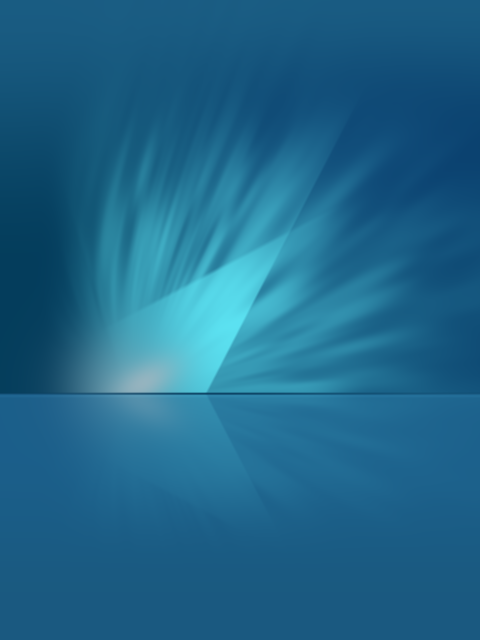
Give the GLSL for this background, as a Shadertoy shader.

```glsl
// A fan of cyan light rays rising from a warm glow on a dark blue horizon,
// mirrored faintly in a smooth floor. Rays are noise in twisted polar
// coordinates; straight soft edges cut out the bright wedge in the middle.

const float HORIZON = 0.385;
const vec2 RAY_ORIGIN = vec2(0.215, 0.375);
const vec2 WEDGE_TIP = vec2(0.453, 0.638);
const vec3 CYAN = vec3(0.36, 0.89, 0.95);
const vec3 WARM = vec3(0.70, 0.73, 0.76);

float hash(vec2 p) {
    return fract(sin(dot(p, vec2(127.1, 311.7))) * 43758.5);
}

float noise(vec2 p) {
    vec2 i = floor(p), f = fract(p);
    f = f * f * (3.0 - 2.0 * f);
    return mix(mix(hash(i), hash(i + vec2(1, 0)), f.x),
               mix(hash(i + vec2(0, 1)), hash(i + vec2(1, 1)), f.x), f.y);
}

float gauss(vec2 d, vec2 radius) {
    d /= radius;
    return exp(-dot(d, d));
}

// Signed distance to a line through a point; positive to the right of dir
float lineSide(vec2 p, vec2 point, vec2 dir) {
    vec2 d = p - point, n = normalize(dir);
    return d.x * n.y - d.y * n.x;
}

// Feathered streaks along the angle; the left ones lean to the right
float rays(vec2 p) {
    vec2 d = p - RAY_ORIGIN;
    float radius = length(d);
    float angle = atan(d.y, d.x);
    angle += 1.2 * radius * smoothstep(1.0, 1.7, angle);
    float broad = noise(vec2(angle * 6.0, radius * 5.0 + 2.7));
    float middle = noise(vec2(angle * 12.5 + 5.0, radius * 8.0));
    float fine = noise(vec2(angle * 25.0 + 9.0, radius * 11.0));
    float streaks = smoothstep(0.15, 0.85, 0.25 * broad + 0.53 * middle + 0.22 * fine);
    return mix(0.55, streaks, smoothstep(0.08, 0.28, radius));
}

vec3 sky(vec2 p) {
    vec3 top = vec3(0.10, 0.36, 0.51);
    vec3 deep = mix(vec3(0.015, 0.24, 0.36), vec3(0.035, 0.25, 0.42),
                    smoothstep(0.0, 0.5, p.x));
    float start = mix(0.58, 0.70, smoothstep(0.0, 0.4, p.x));
    vec3 color = mix(deep, top, smoothstep(start, 1.0, p.y));
    float shade = gauss(p - vec2(0.59, 0.75), vec2(0.25, 0.14));
    return mix(color, vec3(0.02, 0.21, 0.41), 0.75 * shade);
}

// Adds the fan, the wedge and the warm glow to a base colour
vec3 addLight(vec3 base, vec2 p, float strength) {
    float beamSide = lineSide(p, WEDGE_TIP, vec2(0.243, 0.469));
    float roofSide = lineSide(p, WEDGE_TIP, vec2(0.329, 0.172));
    float leftOfBeam = 1.0 - smoothstep(-0.0025, 0.0025, beamSide);
    float belowRoof = smoothstep(-0.004, 0.004, roofSide);

    // Broad fan, wider toward the right and cut off at the top
    vec2 d = p - vec2(0.30, 0.50);
    float fan = 0.62 * gauss(d, vec2(d.x > 0.0 ? 0.36 : 0.27, 0.31));
    fan *= smoothstep(0.06, 0.21, p.x) * (1.0 - 0.8 * smoothstep(0.70, 0.94, p.y));
    float inside = leftOfBeam * belowRoof;
    fan *= mix(0.95, mix(0.52, 1.33, rays(p)), 1.0 - 0.65 * inside);

    // Bright wedge between both edges, with soft rims past the tip
    float wedge = inside * smoothstep(0.12, 0.38, p.x);
    wedge *= 0.18 + 0.22 * gauss(p - vec2(0.345, 0.46), vec2(0.14, 0.16));
    float beamRim = leftOfBeam * (1.0 - belowRoof) * exp(beamSide / 0.05)
                  * (1.0 - smoothstep(0.66, 0.88, p.y));
    float roofRim = belowRoof * (1.0 - leftOfBeam) * exp(-roofSide / 0.04)
                  * (1.0 - smoothstep(0.45, 0.56, p.x));

    // Faint third edge leaning out to the left
    float leftSide = lineSide(p, vec2(0.104, 0.694), vec2(-0.060, 0.195));
    float leftRim = smoothstep(-0.005, 0.005, leftSide) * exp(-max(leftSide, 0.0) / 0.05)
                  * gauss(vec2(p.y - 0.56, 0.0), vec2(0.10, 1.0));

    float light = fan + wedge + 0.14 * beamRim + 0.09 * roofRim + 0.05 * leftRim;
    vec3 color = mix(base, CYAN, strength * clamp(light, 0.0, 1.0));

    float halo = 0.38 * gauss(p - vec2(0.18, 0.39), vec2(0.085, 0.085));
    vec2 q = p - vec2(0.232, 0.405);
    float core = 0.48 * gauss(vec2(q.x + q.y, q.y - 0.7 * q.x), vec2(0.08, 0.036));
    return mix(color, WARM, strength * min(halo + core, 0.85));
}

vec3 floorColor(vec2 p) {
    float depth = HORIZON - p.y;
    vec3 base = mix(vec3(0.10, 0.35, 0.50), vec3(0.105, 0.37, 0.54),
                    smoothstep(0.04, 0.30, p.y));
    float fade = 0.44 * exp(-depth / 0.16) * (1.0 - smoothstep(0.12, 0.28, depth));
    return addLight(base, vec2(p.x, HORIZON + depth), fade);
}

void mainImage(out vec4 fragColor, in vec2 fragCoord) {
    vec2 p = fragCoord / iResolution.xy * vec2(0.75, 1.0);
    float pixel = 1.0 / iResolution.y;
    float offset = p.y - HORIZON;

    // Sky above, mirrored light below
    vec3 above = addLight(sky(p), p, 1.0);
    vec3 color = mix(floorColor(p), above, smoothstep(-pixel, pixel, offset));

    // Thin dark seam with a faint highlight under it
    float seam = 1.0 - smoothstep(0.0006, 0.0008 + 1.1 * pixel, abs(offset));
    float reach = gauss(vec2(p.x - 0.34, 0.0), vec2(0.26, 1.0));
    color = mix(color, vec3(0.03, 0.23, 0.36), seam * mix(0.2, 0.88, reach));
    float highlight = gauss(vec2(0.0, offset + 0.004), vec2(1.0, 0.0022));
    color += 0.03 * highlight * vec3(0.5, 0.9, 1.0);

    fragColor = vec4(color, 1.0);
}
```
